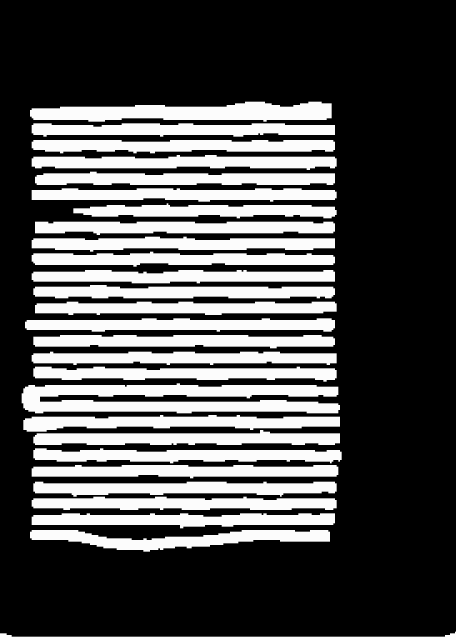
Give the GLSL for this pattern, as a WebGL 1 fragment shader.

```glsl
precision highp float;
// A stack of 27 wobbly white marker strokes on a black card, with stepped edges.
// Each stroke is a rounded bar bent by gradient noise, sampled on a coarse grid
// of square blocks; block borders are smoothed by their coverage of each pixel.

uniform vec2 u_resolution;

// Lengths are in blocks; the canvas is GRID blocks high.
const float GRID = 384.0;
const float ROWS = 27.0;
const float PITCH = 9.77;
const float TOP_Y = 316.0;
const float LEFT_X = 19.5;
const float RIGHT_X = 201.7;
const float HALF_WIDTH = 3.2;
const float END_RADIUS = 2.0;
const float WOBBLE = 0.9;       // bend of the whole stroke
const float ROUGHNESS = 0.65;   // separate drift of each edge
const float SPECK_CHANCE = 0.008;
const float BORDER = 1.6;       // white strip below the card
const vec2 CARD_CORNER = vec2(10.0, 3.0);
const vec3 INK = vec3(0.99);
const vec3 CARD = vec3(0.0);

float hash(vec2 p) {
  return fract(sin(dot(p, vec2(127.1, 311.7))) * 43758.55);
}

float gradientNoise(float x, float seed) {
  float i = floor(x);
  float f = x - i;
  float a = hash(vec2(i, seed)) * 2.0 - 1.0;
  float b = hash(vec2(i + 1.0, seed)) * 2.0 - 1.0;
  float u = f * f * f * (f * (f * 6.0 - 15.0) + 10.0);
  return 2.0 * mix(a * f, b * (f - 1.0), u);
}

float bump(float x, float center, float width) {
  float t = (x - center) / width;
  return exp(-t * t);
}

float isRow(float row, float wanted) {
  return 1.0 - step(0.5, abs(row - wanted));
}

float roundedBox(vec2 p, vec2 halfSize, float radius) {
  vec2 q = abs(p) - halfSize + radius;
  return length(max(q, 0.0)) + min(max(q.x, q.y), 0.0) - radius;
}

float strokeDistance(vec2 p, float row) {
  // Ends: ragged on the left, a slight bulge low on the right
  float left = LEFT_X + 3.4 * (hash(vec2(row, 3.7)) - 0.5);
  left = mix(left, 43.5, isRow(row, 6.0));
  left = mix(left, 15.2, isRow(row, 13.0));
  left = mix(left, 14.2, isRow(row, 19.0));
  float right = RIGHT_X + 2.0 * (hash(vec2(row, 8.1)) - 0.5) + 3.0 * bump(row, 20.0, 2.5);
  right -= 2.5 * (isRow(row, 0.0) + isRow(row, ROWS - 1.0));

  // Center line, with a sag in the last stroke
  float center = TOP_Y - row * PITCH + 0.8 * (hash(vec2(row, 5.3)) - 0.5);
  center += WOBBLE * gradientNoise(p.x / 36.0, row + 11.0);
  float sag = 1.5 - 1.5 * smoothstep(120.0, 190.0, p.x) - 6.5 * bump(p.x, 76.0, 28.0)
            - 4.0 * bump(p.x, 118.0, 24.0);
  center += isRow(row, ROWS - 1.0) * sag;

  // Upper and lower edges drift apart, with rare one-block specks
  float upper = HALF_WIDTH + ROUGHNESS * gradientNoise(p.x / 17.0, row + 51.0);
  float lower = HALF_WIDTH + ROUGHNESS * gradientNoise(p.x / 17.0, row + 91.0);
  float cell = floor(p.x / 2.0);
  upper += step(hash(vec2(cell, row + 0.3)), SPECK_CHANCE);
  lower += step(hash(vec2(cell, row + 0.6)), SPECK_CHANCE);

  // Heavier first stroke, tapered sixth stroke, thick start below the loop
  upper += isRow(row, 0.0) * (0.9 * smoothstep(35.0, 42.0, p.x)
         + 3.0 * bump(p.x, 152.0, 11.0) + 2.2 * smoothstep(172.0, 184.0, p.x));
  lower += isRow(row, 0.0) * 0.7;
  float taper = mix(1.0, mix(0.4, 1.0, smoothstep(43.0, 64.0, p.x)), isRow(row, 6.0));
  lower += isRow(row, 19.0) * (1.0 - smoothstep(30.0, 40.0, p.x)) * 1.6;
  upper *= taper;
  lower *= taper;

  float halfHeight = 0.5 * (upper + lower);
  vec2 middle = vec2(0.5 * (left + right), center + 0.5 * (upper - lower));
  return roundedBox(p - middle, vec2(0.5 * (right - left), halfHeight),
                    min(END_RADIUS, halfHeight));
}

// 1 for white, 0 for black, at a block center
float blockMask(vec2 p, float canvasWidth) {
  float nearest = floor((TOP_Y - p.y) / PITCH + 0.5);
  float d = 1000.0;
  for (int k = -1; k <= 1; k++) {
    float row = nearest + float(k);
    if (row >= 0.0 && row < ROWS) d = min(d, strokeDistance(p, row));
  }
  // Turn joining two strokes at the left
  vec2 turn = vec2(18.8, TOP_Y - 17.5 * PITCH);
  d = min(d, roundedBox(p - turn, vec2(5.3, 7.7), 4.5));

  // Card edge with rounded lower corners
  float side = min(p.x, canvasWidth - p.x);
  float curl = CARD_CORNER.y * max(1.0 - side / CARD_CORNER.x, 0.0);
  d = min(d, p.y - BORDER - curl);
  return 1.0 - step(0.0, d);
}

void main() {
  float blocksPerPixel = GRID / u_resolution.y;
  vec2 p = gl_FragCoord.xy * blocksPerPixel;
  float canvasWidth = u_resolution.x * blocksPerPixel;
  // Area coverage of the four blocks around the nearest grid corner
  vec2 corner = floor(p + 0.5);
  vec2 w = clamp((p - corner) / blocksPerPixel + 0.5, 0.0, 1.0);
  float low = mix(blockMask(corner - 0.5, canvasWidth),
                  blockMask(corner + vec2(0.5, -0.5), canvasWidth), w.x);
  float high = mix(blockMask(corner + vec2(-0.5, 0.5), canvasWidth),
                   blockMask(corner + 0.5, canvasWidth), w.x);
  gl_FragColor = vec4(mix(CARD, INK, mix(low, high, w.y)), 1.0);
}
```
